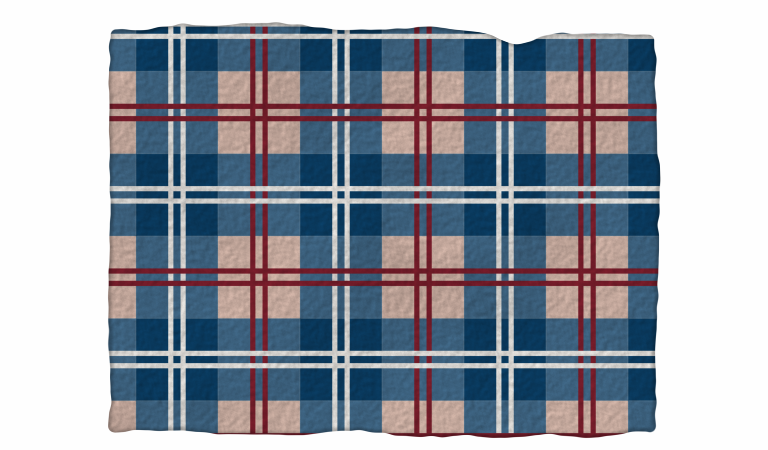
Write a Shadertoy shader that draws this pattern.

```glsl
// Plush tartan blanket with navy and blush checks, paired stripes and soft creases.
#define PERIOD vec2(0.3645, 0.366)
#define CENTER vec2(-0.0956, 0.067)
#define PAIR_OFFSET 0.0375
#define LINE_HALF 0.0158
#define SEAM_GLOW 0.16
#define GRAIN 0.13
#define FOLDS 0.16
#define NAVY vec3(0.035, 0.215, 0.35)
#define BLUE vec3(0.225, 0.365, 0.475)
#define BLUSH vec3(0.74, 0.635, 0.59)
#define IVORY vec3(0.81, 0.80, 0.785)
#define RED vec3(0.44, 0.105, 0.155)

float hash(vec2 p) {
    vec3 q = fract(vec3(p.xyx) * 0.1031);
    q += dot(q, q.yzx + 33.33);
    return fract((q.x + q.y) * q.z);
}

float noise(vec2 p) {
    vec2 i = floor(p), f = fract(p);
    f = f * f * (3.0 - 2.0 * f);
    return mix(mix(hash(i), hash(i + vec2(1, 0)), f.x),
               mix(hash(i + vec2(0, 1)), hash(i + vec2(1, 1)), f.x), f.y);
}

float fbm(vec2 p) {
    float sum = 0.0, amp = 0.5;
    for (int i = 0; i < 4; i++) {
        sum += amp * noise(p);
        p = mat2(1.6, 1.2, -1.2, 1.6) * p + 7.3;
        amp *= 0.5;
    }
    return sum;
}

// Coverage of a stripe of given half width at distance d from its axis
float stripe(float d, float halfWidth, float aa) {
    return 1.0 - smoothstep(halfWidth - aa, halfWidth + aa, abs(d));
}

// Lays the ivory and red pairs of one direction over the cloth
vec3 addPairs(vec3 col, float d, float aa) {
    col = mix(col, IVORY, stripe(d - PAIR_OFFSET, LINE_HALF, aa));
    return mix(col, RED, stripe(0.5 - d - PAIR_OFFSET, LINE_HALF, aa));
}

vec3 tartan(vec2 p, float pixel) {
    vec2 d = abs(fract((p - CENTER) / PERIOD + 0.5) - 0.5);
    float aa = 0.7 * pixel / PERIOD.y;
    float darkX = stripe(d.x, 0.25, aa), darkY = stripe(d.y, 0.25, aa);
    vec3 col = mix(mix(BLUSH, BLUE, darkX), mix(BLUE, NAVY, darkX), darkY);
    float seam = max(stripe(d.x - 0.25, 0.003, aa), stripe(d.y - 0.25, 0.003, aa));
    col = mix(col, IVORY, SEAM_GLOW * seam);
    col = addPairs(col, d.x, aa);
    return addPairs(col, d.y, aa);
}

// Signed distance to the uneven hem, negative inside
float blanket(vec2 p) {
    float dip = (p.x - 0.295) / 0.05;
    float top = 0.436 + 0.012 * exp(-pow((p.x + 0.28) / 0.16, 2.0))
              - 0.012 * smoothstep(0.1, 0.3, p.x) - 0.024 * exp(-dip * dip);
    float bottom = -0.460 - 0.010 * smoothstep(-0.05, 0.12, p.x)
                 + 0.010 * smoothstep(0.5, 0.61, p.x);
    float side = 0.610 - 0.008 * smoothstep(0.1, 0.4, abs(p.y))
               * step(0.0, p.x);
    vec2 q = vec2(abs(p.x) - side, max(p.y - top, bottom - p.y)) + 0.014;
    float d = length(max(q, 0.0)) + min(max(q.x, q.y), 0.0) - 0.014;
    return d + 0.012 * (noise(p * 11.0 + 4.0) - 0.5)
             + 0.005 * (noise(p * 38.0) - 0.5);
}

void mainImage(out vec4 fragColor, in vec2 fragCoord) {
    float pixel = 1.0 / iResolution.y;
    vec2 p = (fragCoord - 0.5 * iResolution.xy) * pixel;
    vec3 cloth = tartan(p, pixel);

    // Raised nap lit from the upper left
    vec2 g = p * 95.0;
    float nap = fbm(g) - fbm(g + vec2(-0.5, 0.5));
    // Broad creases, slanted across the cloth
    vec2 f = mat2(0.8, -0.6, 0.6, 0.8) * p * vec2(5.0, 8.0);
    float crease = fbm(f + 1.5 * fbm(p * 4.0)) - 0.47;
    cloth *= 1.0 + 2.0 * GRAIN * nap + FOLDS * crease;

    // Hem shading and cut-out on a pale ground
    float edge = blanket(p);
    cloth *= 1.0 - 0.25 * smoothstep(-0.012, 0.0, edge);
    float inside = 1.0 - smoothstep(-0.7 * pixel, 0.7 * pixel, edge);
    fragColor = vec4(mix(vec3(0.995), cloth, inside), 1.0);
}
```
